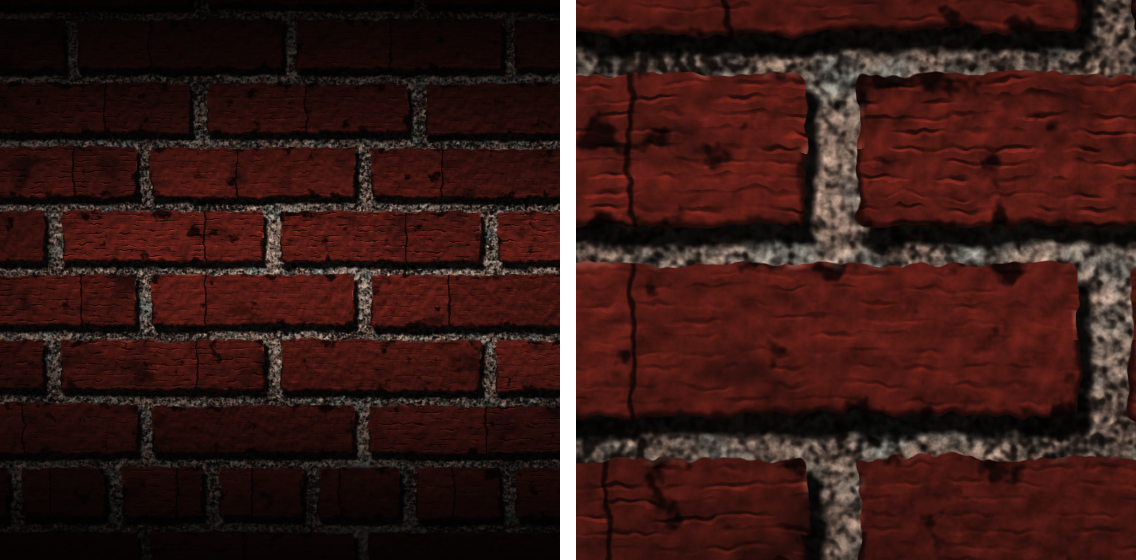
Left, the full canvas; right, a detail of the centre.
Give the GLSL for this texture, as a Shadertoy shader.

```glsl
// Old red brick wall in running bond, lit by a soft pool of light from above.
// Bricks are rounded boxes in warped rows with one course of short headers;
// gradient noise adds chips, pits, wire-cut grooves and sandy mortar.

const float COURSE = 0.1145;      // height of one row with its joint
const float FIRST_JOINT = 0.062;  // height of the lowest full joint
const vec2 TO_LIGHT = vec2(-0.006, 0.011);

const vec3 CLAY = vec3(0.41, 0.125, 0.095);
const vec3 BURNT_CLAY = vec3(0.17, 0.06, 0.05);
const vec3 SAND = vec3(0.80, 0.66, 0.58);
const vec3 GREY_SAND = vec3(0.60, 0.63, 0.60);
const vec3 DIRT = vec3(0.13, 0.10, 0.085);

struct Brick {
    float dist;   // signed distance, negative inside
    vec2 id;      // column and row
    vec2 local;   // position from the brick centre
    float width;
};

vec2 hash2(vec2 p) {
    p = vec2(dot(p, vec2(127.1, 311.7)), dot(p, vec2(269.5, 183.3)));
    return fract(sin(p) * 43758.5) * 2.0 - 1.0;
}

float gradientNoise(vec2 p) {
    vec2 i = floor(p), f = fract(p);
    vec2 u = f * f * f * (f * (f * 6.0 - 15.0) + 10.0);
    vec2 e = vec2(0.0, 1.0);
    float low = mix(dot(hash2(i), f), dot(hash2(i + e.yx), f - e.yx), u.x);
    float high = mix(dot(hash2(i + e), f - e), dot(hash2(i + 1.0), f - 1.0), u.x);
    return mix(low, high, u.y);
}

float fbm(vec2 p) {
    float sum = 0.0, amp = 1.0;
    for (int i = 0; i < 4; i++) {
        sum += amp * gradientNoise(p);
        p = mat2(1.6, 1.2, -1.2, 1.6) * p + 7.3;
        amp *= 0.55;
    }
    return sum;
}

// Nearest brick: alternating courses, upper ones shifted, one of headers
Brick brickAt(vec2 p) {
    float row = floor((p.y - FIRST_JOINT) / COURSE);
    bool header = row == 0.0;
    float width = header ? 0.176 : 0.39;
    float start = mix(0.095, 0.257, mod(row, 2.0)) - 0.13 * step(5.5, row);
    if (header) start = 0.202;
    float col = floor((p.x - start) / width);
    vec2 id = vec2(col, row);
    vec2 corner = vec2(start, FIRST_JOINT) + id * vec2(width, COURSE);
    vec2 local = p - corner - 0.5 * vec2(width, COURSE);
    vec2 halfSize = 0.5 * vec2(width, COURSE) - vec2(0.014, 0.0125);
    halfSize += hash2(id + 3.0) * vec2(0.003, 0.0015);
    vec2 q = abs(local) - halfSize + 0.005;
    float dist = length(max(q, 0.0)) + min(max(q.x, q.y), 0.0) - 0.005;
    return Brick(dist, id, local, width);
}

// Wavy courses plus ragged, crumbling edges
vec2 warp(vec2 p) {
    p.y += 0.006 * gradientNoise(vec2(p.x * 3.0, p.y * 5.0));
    vec2 chips = vec2(fbm(p * 24.0), fbm(p * 24.0 + 40.0));
    vec2 crumbs = vec2(gradientNoise(p * 105.0), gradientNoise(p * 105.0 + 9.0));
    return p + 0.0055 * chips + 0.0035 * crumbs;
}

// Brightness of a rough surface whose upward slopes catch the light
float relief(vec2 p, float scale) {
    return fbm(p * scale) - fbm(p * scale + vec2(-0.12, 0.4));
}

vec3 brickColor(Brick b, vec2 p) {
    vec2 rnd = hash2(b.id + 11.0);
    float blotch = fbm(p * 13.0 + b.id * 5.0);
    vec3 color = mix(CLAY, BURNT_CLAY, smoothstep(0.05, 0.75, blotch + 0.12 * rnd.x));
    color *= 0.88 + 0.16 * rnd.y + 0.38 * relief(p, 55.0);

    // Broken horizontal grooves with a lit lower lip
    float phase = b.local.y * 661.0 + 2.5 * gradientNoise(p * vec2(9.0, 20.0));
    float dashes = smoothstep(-0.15, 0.3, gradientNoise(p * vec2(38.0, 105.0)));
    float depth = dashes * (0.3 + 0.3 * smoothstep(-0.6, 0.5, rnd.x));
    color *= 1.0 - depth * smoothstep(0.45, 1.0, sin(phase));
    color *= 1.0 + 0.6 * depth * smoothstep(0.6, 1.0, sin(phase + 1.7));

    // Hairline split between two slightly different halves
    float split = b.local.x - 0.22 * b.width * rnd.x - 0.004 * gradientNoise(p * 35.0);
    float hasSplit = step(-0.5, rnd.y);
    float hairline = 1.0 - smoothstep(0.0005, 0.0028, abs(split));
    color *= 1.0 - hasSplit * (0.12 * smoothstep(-0.002, 0.002, split) + 0.65 * hairline);

    // Pits and soot gathering toward the rim
    float rim = smoothstep(-0.018, 0.0, b.dist);
    float soot = smoothstep(0.3, 0.6, fbm(p * 30.0 + 17.0) + 0.25 * rim);
    return color * (1.0 - 0.75 * soot);
}

vec3 mortarColor(vec2 p) {
    float grain = gradientNoise(p * 125.0) + 0.8 * gradientNoise(p * 240.0);
    vec3 color = mix(SAND, GREY_SAND, smoothstep(-0.2, 0.5, gradientNoise(p * 30.0)));
    float hollow = fbm(p * vec2(7.0, 12.0) + 31.0);
    float exposed = smoothstep(-0.4, 0.6, grain + 0.15 - 0.6 * hollow);
    return mix(DIRT, color, exposed) * (0.75 + 0.6 * relief(p, 75.0));
}

void mainImage(out vec4 fragColor, in vec2 fragCoord) {
    vec2 p = fragCoord / iResolution.y;
    float pixel = 1.0 / iResolution.y;
    vec2 wall = warp(p);
    Brick brick = brickAt(wall);

    // Bricks overhang the joints and shade them
    float lit = smoothstep(-0.002, 0.005, brickAt(wall + TO_LIGHT).dist);
    vec3 mortar = mortarColor(p) * mix(0.09, 1.0, lit);

    // Dusty bright upper edge, dark lower edge
    vec3 face = brickColor(brick, p);
    float edge = smoothstep(-0.005, -0.001, brick.dist);
    float dust = smoothstep(0.0, 0.4, gradientNoise(p * 60.0));
    face += edge * dust * step(0.0, brick.local.y) * 0.22 * SAND;
    face *= 1.0 - 0.6 * edge * step(brick.local.y, 0.0);

    // Pool of light; pale mortar stays visible a little further out
    vec2 away = p - vec2(0.62, 0.51);
    float pool = exp(-dot(away * away, vec2(1.3, 10.5)));
    float cover = 1.0 - smoothstep(-pixel, pixel, brick.dist);
    vec3 color = mix(mortar * pow(pool, 0.8), face * pool, cover);
    fragColor = vec4(max(color, 0.0) + vec3(0.006, 0.004, 0.004), 1.0);
}
```
